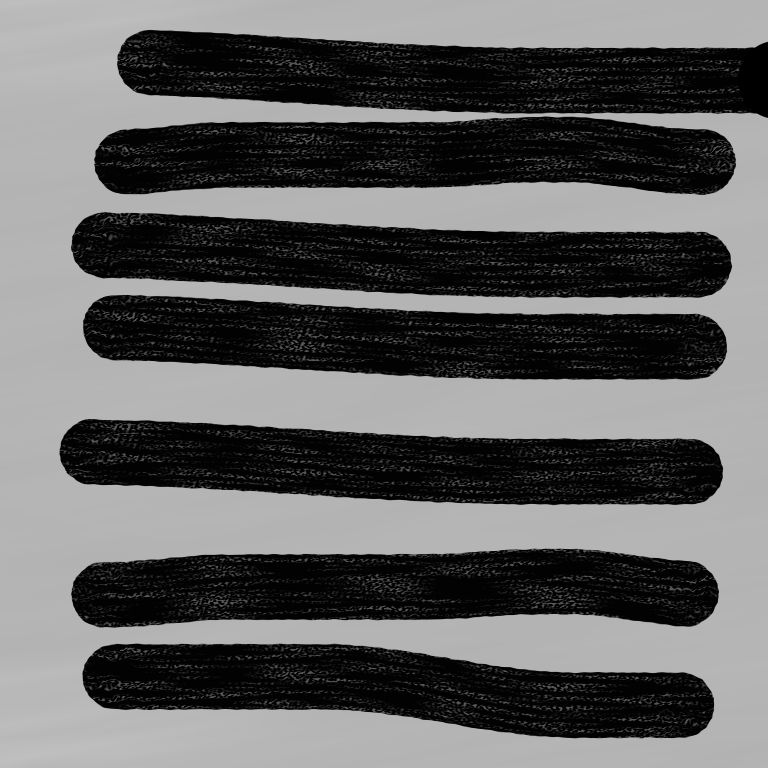
Write a WebGL 1 fragment shader that draws this pattern.

```glsl
precision highp float;
uniform vec2 u_resolution;

vec2 gradientAt(vec2 cell) {
  float h = fract(sin(dot(cell, vec2(127.1, 311.7))) * 43758.55);
  return vec2(cos(6.2832 * h), sin(6.2832 * h));
}

float gradientNoise(vec2 p) {
  vec2 c = floor(p), f = fract(p);
  vec2 u = f * f * f * (f * (f * 6.0 - 15.0) + 10.0);
  vec2 e = vec2(1.0, 0.0);
  float low = mix(dot(gradientAt(c), f), dot(gradientAt(c + e.xy), f - e.xy), u.x);
  float high = mix(dot(gradientAt(c + e.yx), f - e.yx), dot(gradientAt(c + e.xx), f - e.xx), u.x);
  return mix(low, high, u.y);
}

// Height of a stroke's centre line, measured down from the top
float centreLine(float row, float x) {
  float y = 0.079 + 0.1068 * row + 0.026 * step(0.5, row)
          + 0.056 * step(3.5, row) + 0.0794 * step(4.5, row);
  float last = step(5.5, row);
  float sag = mix(0.026, 0.037, last)
            * smoothstep(mix(0.08, 0.42, last), mix(0.7, 0.75, last), x);
  float arch = 0.016 * smoothstep(0.74, 0.91, x) - 0.01 * smoothstep(0.14, 0.3, x)
             - 0.007 * smoothstep(0.55, 0.7, x);
  float arched = step(abs(mod(row, 4.0) - 1.0), 0.5);
  return y + mix(sag, arch, arched);
}

// Dry-brush bristle lines broken into small pale flecks
float bristles(vec2 p, float row) {
  float line = gradientNoise(vec2(p.x * 9.0, p.y * 170.0 + row * 17.3));
  float fleck = gradientNoise(vec2(p.x * 230.0 + p.y * 90.0, p.y * 390.0 + row * 31.7));
  return min(1.6 * max(line + 0.13, 0.0) * max(fleck + 0.1, 0.0), 0.33);
}

// Faint slanted wash, paler towards the left corners
vec3 wash(vec2 p) {
  vec2 s = vec2(p.x, p.y + 0.16 * p.x);
  float streak = gradientNoise(s * vec2(2.5, 22.0)) + 0.5 * gradientNoise(s * vec2(5.0, 65.0) + 9.0);
  float corner = smoothstep(0.5, 0.0, p.x) * smoothstep(0.3, 0.5, abs(p.y - 0.5));
  return vec3(0.706 + streak * mix(0.012, 0.04, corner) + 0.03 * corner);
}

void main() {
  vec2 p = gl_FragCoord.xy / u_resolution;
  p.y = 1.0 - p.y;
  float soft = 0.7 / u_resolution.y;
  vec3 colour = wash(p);

  for (int i = 0; i < 7; i++) {
    float row = float(i);
    float left = 0.1355 + 0.015 * (mod(row + 2.0, 3.0) - 1.0) + 0.045 * step(row, 1.5);
    float right = row < 0.5 ? 1.1 : 0.921 - 0.0056 * row;
    float x = clamp(p.x, left, right);
    vec2 offset = vec2(p.x - x, p.y - centreLine(row, x));

    // Ragged outline
    float ragged = 0.0016 * gradientNoise(p * vec2(70.0, 160.0));
    float cover = 1.0 - smoothstep(-soft, soft, length(offset) - 0.0425 + ragged);

    // Bristles ripple more near the ends
    float ends = smoothstep(0.07, 0.0, min(p.x - left, right - p.x));
    float ripple = (0.0015 + 0.006 * ends) * gradientNoise(p * vec2(45.0, 60.0) + row * 5.0);
    vec3 ink = vec3(0.006 + bristles(vec2(p.x, offset.y + ripple), row));
    colour = mix(colour, ink, cover);
  }

  // Solid blot at the right edge
  float blot = length(p - vec2(1.012, 0.104)) - 0.051;
  colour = mix(colour, vec3(0.0), 1.0 - smoothstep(-soft, soft, blot));
  gl_FragColor = vec4(colour, 1.0);
}
```
